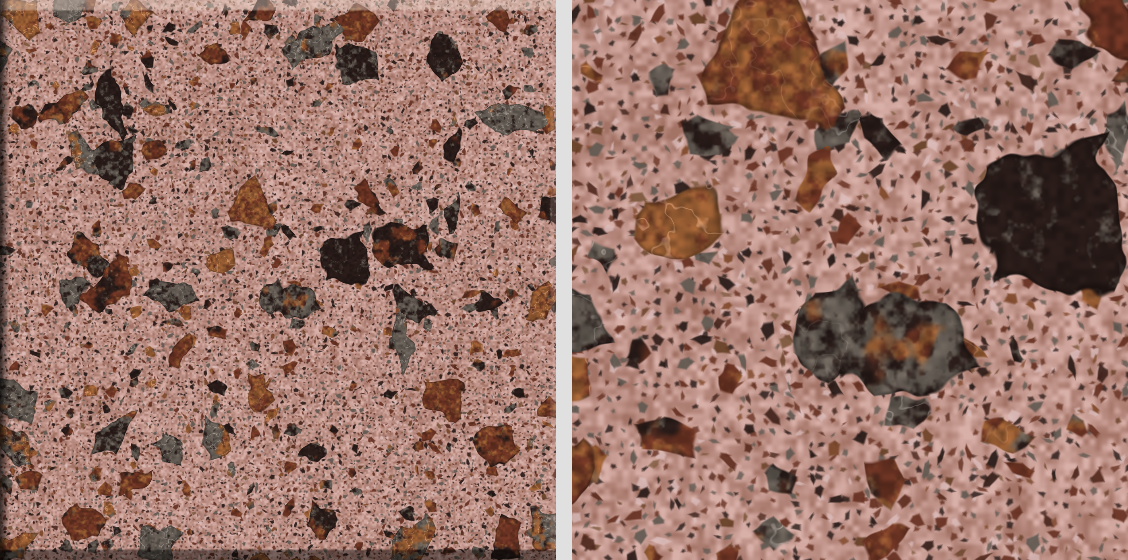
Left, the full canvas; right, a detail of the centre.
Give the GLSL for this texture, as a Shadertoy shader.

```glsl
const vec3 PINK_DEEP = vec3(0.64, 0.45, 0.40);
const vec3 PINK_PALE = vec3(0.85, 0.69, 0.66);
const vec3 LILAC     = vec3(0.87, 0.76, 0.76);
const vec3 CHARCOAL  = vec3(0.15, 0.10, 0.09);
const vec3 SLATE     = vec3(0.38, 0.35, 0.32);
const vec3 RUST      = vec3(0.40, 0.19, 0.13);
const vec3 OCHRE     = vec3(0.57, 0.35, 0.19);
const float BEVEL = 0.021;
const int SIDES = 5;
const float TAU = 6.2831853;

vec4 hash4(vec2 p) {
    vec4 q = fract(p.xyxy * vec4(0.1031, 0.1030, 0.0973, 0.1099));
    q += dot(q, q.wzxy + 33.33);
    return fract((q.xxyz + q.yzzw) * q.zywx);
}

float noise(vec2 p) {
    vec2 i = floor(p), f = fract(p);
    f *= f * (3.0 - 2.0 * f);
    float low = mix(hash4(i).x, hash4(i + vec2(1, 0)).x, f.x);
    float high = mix(hash4(i + vec2(0, 1)).x, hash4(i + 1.0).x, f.x);
    return mix(low, high, f.y);
}

float fbm(vec2 p) {
    return 0.55 * noise(p) + 0.3 * noise(p * 2.1 + 17.0) + 0.15 * noise(p * 4.3 + 41.0);
}

vec2 warp(vec2 p, float scale) {
    return vec2(noise(p * scale), noise(p * scale + 71.0)) - 0.5;
}

// Scattered angular chips: x = distance, yz = random values of the nearest chip
vec3 chips(vec2 p, float cell, float share, float size, float seed) {
    vec2 q = p / cell, home = floor(q);
    vec3 nearest = vec3(1.0, 0.0, 0.0);
    for (int j = -1; j <= 1; j++)
    for (int i = -1; i <= 1; i++) {
        vec2 id = home + vec2(i, j) + seed;
        vec4 place = hash4(id);
        if (place.x > share) continue;
        vec4 form = hash4(id + 57.0);
        vec2 o = q + seed - id - mix(vec2(0.2), vec2(0.8), place.yz);
        float a = TAU * place.w, stretch = mix(1.0, 1.6, form.x * form.x);
        o = mat2(cos(a), sin(a), -sin(a), cos(a)) * o * vec2(1.0 / stretch, stretch);
        float radius = size * mix(0.4, 1.0, form.y), d = -1.0;
        for (int k = 0; k < SIDES; k++) {
            vec4 side = hash4(id + 13.0 * float(k + 9));
            float b = TAU * (float(k) + 0.7 * side.x) / float(SIDES);
            d = max(d, dot(o, vec2(cos(b), sin(b))) - radius * mix(0.55, 1.1, side.y));
        }
        if (d < nearest.x) nearest = vec3(d, form.zw);
    }
    return vec3(nearest.x * cell, nearest.yz);
}

float cover(float d, float soft) {
    return smoothstep(soft, -soft, d);
}

// Flint mottled from charcoal and slate to rust and ochre, with pale veins
vec3 flint(vec2 p, vec2 rnd) {
    float patches = fbm(p * 38.0 + rnd * 30.0);
    float grain = fbm(p * 120.0);
    vec3 cold = mix(CHARCOAL, SLATE, smoothstep(0.35, 0.7, grain + 0.5 * (rnd.y - 0.5)));
    vec3 warm = mix(RUST, OCHRE, smoothstep(0.3, 0.7, grain + 0.4 * (rnd.y - 0.5)));
    vec3 col = mix(cold, warm, smoothstep(0.42, 0.6, patches + 0.8 * (rnd.x - 0.55)));
    float vein = smoothstep(0.035, 0.0, abs(fbm(p * 60.0 + 9.0) - 0.5));
    col += 0.16 * vein * smoothstep(0.5, 0.8, rnd.y);
    return col * mix(0.8, 1.2, noise(p * 230.0));
}

vec3 grainColor(vec2 rnd) {
    vec3 col = mix(CHARCOAL, RUST, smoothstep(0.25, 0.5, rnd.x));
    col = mix(col, SLATE, step(0.72, rnd.x));
    return mix(col, OCHRE, 0.6 * step(0.85, rnd.y));
}

void mainImage(out vec4 fragColor, in vec2 fragCoord) {
    vec2 p = fragCoord / iResolution.y;
    float right = iResolution.x / iResolution.y;
    float soft = max(0.0009, 0.7 / iResolution.y);

    // Salmon binder
    float tone = 0.5 + 0.9 * (noise(p * 270.0) - 0.5) + 0.5 * (noise(p * 120.0) - 0.5)
               + 0.25 * (fbm(p * 12.0) - 0.5);
    vec3 col = mix(PINK_DEEP, PINK_PALE, clamp(tone, 0.0, 1.0));

    // Pale specks, then sand grains from fine to coarse
    vec3 speck = chips(p, 0.0125, 0.3, 0.28, 300.0);
    col = mix(col, LILAC, 0.7 * cover(speck.x, soft));
    vec3 fine = chips(p, 0.0070, 0.6, 0.34, 500.0);
    col = mix(col, grainColor(fine.yz), 0.8 * cover(fine.x, soft));
    vec3 coarse = chips(p + 0.001 * warp(p, 200.0), 0.0130, 0.55, 0.34, 700.0);
    col = mix(col, grainColor(coarse.yz), 0.92 * cover(coarse.x, soft));

    // Small and large flint chips with ragged, darker rims
    vec2 ragged = p + 0.004 * warp(p, 110.0);
    vec3 small = chips(ragged, 0.036, 0.32, 0.37, 900.0);
    col = mix(col, flint(p, small.yz), cover(small.x, soft));
    ragged += 0.016 * warp(p, 42.0);
    vec3 large = chips(ragged, 0.085, 0.37, 0.53, 1100.0);
    vec3 stone = flint(p, large.yz) * mix(0.75, 1.0, smoothstep(0.0, -0.004, large.x));
    col = mix(col, stone, cover(large.x, soft));

    // Bevel: lit along the top, shaded on the left and bottom
    float top = smoothstep(BEVEL, BEVEL * 0.75, 1.0 - p.y);
    col = mix(col, vec3(0.93, 0.85, 0.80), 0.42 * top);
    col = mix(col, PINK_PALE, 0.2 * smoothstep(0.012, 0.008, right - p.x));
    col *= mix(0.55, 1.0, smoothstep(BEVEL * 0.75, BEVEL, p.y));
    col *= mix(0.25, 1.0, smoothstep(-0.004, BEVEL, p.x));

    fragColor = vec4(clamp(col, 0.0, 1.0), 1.0);
}
```
